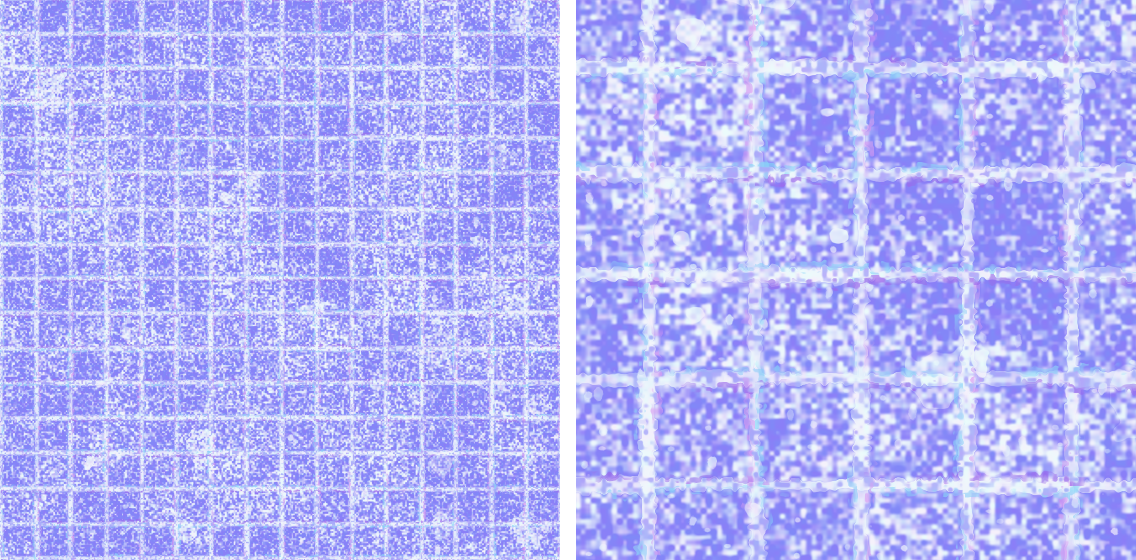
Left, the full canvas; right, a detail of the centre.
This texture map is drawn by a Shadertoy shader. Its source:

```glsl
// Worn periwinkle grid of 16 by 16 square tiles with ragged pale grout, grain and chips.

const float TILES = 16.0;             // repeats across and down
const vec2  GRID_SHIFT = vec2(0.04);  // grout offset, in tiles
const float LINE_JITTER = 0.055;      // wander of each grout line, in tiles
const float LINE_HALF = 0.066;        // half width of the grout, in tiles
const float LINE_RAGGED = 0.10;       // roughness of the grout border
const float FRINGE_WIDTH = 0.035;     // coloured rim beside the grout
const float GRAIN_FINE = 320.0;       // noise cells across the canvas
const float GRAIN_COARSE = 160.0;
const vec3  DEEP = vec3(0.525, 0.515, 0.970);
const vec3  PALE = vec3(0.940, 0.965, 0.985);
const vec3  CYAN = vec3(0.56, 0.82, 0.97);
const vec3  PINK = vec3(0.84, 0.62, 0.95);
const vec3  VIOLET = vec3(0.60, 0.42, 0.92);

// Integer hash: two values from 0 to 1
vec2 hash2(vec2 cell, float seed) {
    uvec2 v = uvec2(ivec2(cell)) + uvec2(uint(seed) * 7919u, uint(seed) * 104729u);
    v = v * 1664525u + 1013904223u;
    v.x += v.y * 1664525u;
    v.y += v.x * 1664525u;
    v ^= v >> 16u;
    v.x += v.y * 1664525u;
    v.y += v.x * 1664525u;
    v ^= v >> 16u;
    return vec2(v & 65535u) / 65535.0;
}

// Value noise that wraps after a whole number of cells
float noise(vec2 uv, vec2 period, float seed) {
    vec2 p = uv * period, i = floor(p), f = fract(p);
    f = f * f * (3.0 - 2.0 * f);
    vec2 a = mod(i, period), b = mod(i + 1.0, period);
    float low = mix(hash2(a, seed).x, hash2(vec2(b.x, a.y), seed).x, f.x);
    float high = mix(hash2(vec2(a.x, b.y), seed).x, hash2(b, seed).x, f.x);
    return mix(low, high, f.y);
}

float cloud(vec2 uv, float period, float seed) {
    float sum = 0.0, weight = 0.5;
    for (int k = 0; k < 4; k++) {
        sum += weight * noise(uv, vec2(period), seed + float(k));
        period *= 2.0;
        weight *= 0.5;
    }
    return sum / 0.9375;
}

// Irregular spots, at most one in each cell of a wrapping grid
float scatter(vec2 uv, float grid, float chance, vec2 radii, float rough, float seed) {
    vec2 p = uv * grid, home = floor(p);
    float border = (cloud(uv, grid * 3.0, seed + 5.0) - 0.5) * rough;
    float aa = grid / iResolution.y, spots = 0.0;
    for (int y = -1; y <= 1; y++)
    for (int x = -1; x <= 1; x++) {
        vec2 cell = home + vec2(x, y), id = mod(cell, grid);
        vec2 place = hash2(id, seed), look = hash2(id, seed + 1.0);
        vec2 d = p - cell - 0.2 - 0.6 * place;
        d *= mix(vec2(0.75, 1.3), vec2(1.3, 0.75), look.y);
        float radius = mix(radii.x, radii.y, look.y * look.y);
        float spot = 1.0 - smoothstep(-aa, aa, length(d) - radius * (1.0 + border));
        float present = step(look.x, chance);
        spots = max(spots, spot * present * (0.5 + 0.5 * place.x));
    }
    return spots;
}

// Grout lines crossing the x axis: x = coverage, y = rim, z = side of the rim
vec3 grout(vec2 tile, vec2 uv, float ragged, float seed) {
    float line = floor(tile.x + 0.5), id = mod(line, TILES);
    vec2 segment = vec2(id, mod(floor(tile.y), TILES));
    float wander = (hash2(vec2(id, 0.0), seed).x - 0.5) * LINE_JITTER;
    wander += (hash2(segment, seed + 1.0).x - 0.5) * 0.02;
    float offset = tile.x - line - wander;
    float width = LINE_HALF * mix(0.65, 1.2, hash2(segment, seed + 2.0).x);
    float d = abs(offset) - width + (ragged - 0.5) * LINE_RAGGED;
    float aa = 0.7 * TILES / iResolution.y;
    float cover = 1.0 - smoothstep(-aa, aa, d);
    float rim = 1.0 - smoothstep(FRINGE_WIDTH - aa, FRINGE_WIDTH + aa, abs(d - 0.01));
    float patchy = smoothstep(0.35, 0.7, noise(uv, vec2(48.0), seed + 3.0));
    cover *= mix(0.60, 1.0, noise(uv, vec2(24.0), seed + 4.0));
    float side = sign(offset) * (hash2(vec2(id, 1.0), seed).y < 0.65 ? 1.0 : -1.0);
    return vec3(cover, rim * patchy, side);
}

void mainImage(out vec4 fragColor, in vec2 fragCoord) {
    vec2 uv = fragCoord / iResolution.xy;
    vec2 tile = uv * TILES - GRID_SHIFT;
    float fine = noise(uv, vec2(GRAIN_FINE), 11.0);
    float coarse = noise(uv, vec2(GRAIN_COARSE), 12.0);
    float grain = mix(fine, coarse, 0.35);

    // Tile faces: grain, broad wear and a tone for each tile
    float tone = (hash2(mod(floor(tile), TILES), 21.0).x - 0.5) * 0.09;
    float wear = (cloud(uv, 10.0, 22.0) - 0.5) * 0.38;
    float white = smoothstep(0.30, 0.95, grain + tone + wear);

    // Scuffs, chips and specks
    float breakup = smoothstep(0.2, 0.65, grain + 0.1);
    white = mix(white, 1.0, 0.75 * breakup * scatter(uv, 8.0, 0.28, vec2(0.10, 0.27), 3.2, 31.0));
    white = mix(white, 1.0, 0.85 * scatter(uv, 24.0, 0.13, vec2(0.08, 0.22), 2.2, 41.0));
    white = mix(white, 1.0, 0.70 * scatter(uv, 96.0, 0.14, vec2(0.14, 0.32), 1.0, 51.0));

    // Grout and its coloured rims
    vec3 upright = grout(tile, uv, grain, 61.0);
    vec3 level = grout(tile.yx, uv, grain, 71.0);
    float cover = max(upright.x, level.x);
    white = mix(white, 1.0, cover * mix(0.45, 1.0, smoothstep(0.15, 0.6, fine)));
    vec3 color = mix(DEEP, PALE, white);
    vec3 uprightRim = upright.z > 0.0 ? PINK : CYAN;
    vec3 levelRim = level.z > 0.0 ? CYAN : VIOLET;
    float dotted = smoothstep(0.35, 0.75, noise(uv, vec2(GRAIN_FINE), 81.0));
    color = mix(color, uprightRim, 0.65 * upright.y * dotted);
    color = mix(color, levelRim, 0.65 * level.y * dotted);

    // Faint shift of hue in the grain
    float hue = noise(uv, vec2(GRAIN_FINE), 91.0) - 0.5;
    color += vec3(0.05, -0.05, 0.0) * hue;
    fragColor = vec4(clamp(color, 0.0, 1.0), 1.0);
}
```
